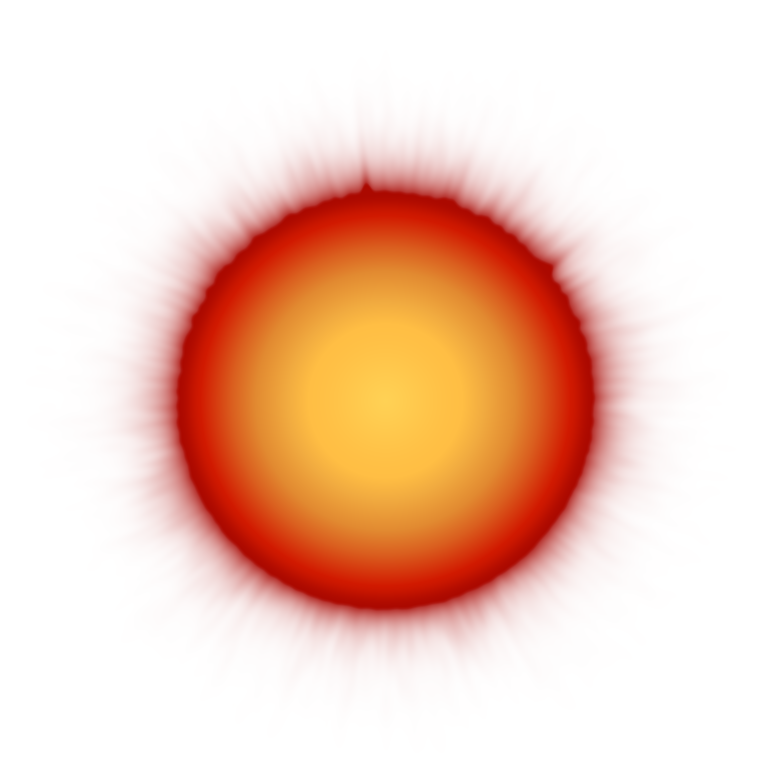
This background is drawn by a Shadertoy shader. Its source:

```glsl
// A glowing orange ball with a dark red rim and a soft feathery corona on white.
// The ball is a radial colour ramp; the corona is an exponential falloff whose
// reach and density vary with gradient noise that wraps around the angle.

const float TAU = 6.2831853;

vec2 gradientAt(vec2 cell) {
    float h = fract(sin(dot(cell, vec2(127.1, 311.7))) * 43758.5);
    return vec2(cos(TAU * h), sin(TAU * h));
}

// Gradient noise, repeating along x after the given number of cells.
float polarNoise(vec2 p, float period) {
    vec2 cell = floor(p), f = fract(p);
    vec2 w = f * f * f * (f * (f * 6.0 - 15.0) + 10.0);
    float x0 = mod(cell.x, period), x1 = mod(cell.x + 1.0, period);
    float a = dot(gradientAt(vec2(x0, cell.y)), f);
    float b = dot(gradientAt(vec2(x1, cell.y)), f - vec2(1.0, 0.0));
    float c = dot(gradientAt(vec2(x0, cell.y + 1.0)), f - vec2(0.0, 1.0));
    float d = dot(gradientAt(vec2(x1, cell.y + 1.0)), f - vec2(1.0));
    return mix(mix(a, b, w.x), mix(c, d, w.x), w.y);
}

// Narrow lump on the rim around one angle.
float lump(float angle, float centre, float width) {
    float t = (angle - centre) / width;
    return exp(-t * t);
}

// Ball colour from the yellow core to the dark red rim.
vec3 ballColour(float r) {
    vec3 c = mix(vec3(1.0, 0.83, 0.34), vec3(1.0, 0.745, 0.265), smoothstep(-0.03, 0.108, r));
    c = mix(c, vec3(0.945, 0.67, 0.25), clamp((r - 0.100) / 0.028, 0.0, 1.0));
    c = mix(c, vec3(0.885, 0.54, 0.19), clamp((r - 0.128) / 0.041, 0.0, 1.0));
    c = mix(c, vec3(0.855, 0.37, 0.12), clamp((r - 0.169) / 0.031, 0.0, 1.0));
    c = mix(c, vec3(0.82, 0.10, 0.0), clamp((r - 0.200) / 0.041, 0.0, 1.0));
    return mix(c, vec3(0.67, 0.035, 0.0), smoothstep(0.238, 0.270, r));
}

void mainImage(out vec4 fragColor, in vec2 fragCoord) {
    float size = min(iResolution.x, iResolution.y);
    vec2 p = (fragCoord - 0.5 * iResolution.xy) / size - vec2(0.002, -0.022);
    float r = length(p);
    float angle = atan(p.y, p.x);
    float turn = fract(angle / TAU);

    // Rim: fine ripples, rougher on the upper half, with a few lumps
    float upper = smoothstep(-0.6, 0.6, p.y / max(r, 0.001));
    float rim = 0.271 + polarNoise(vec2(turn * 110.0, 3.3), 110.0) * mix(0.002, 0.006, upper);
    rim += 0.014 * lump(angle, 1.66, 0.025) + 0.007 * lump(angle, 0.68, 0.025)
         + 0.005 * lump(angle, 1.24, 0.03);

    // Corona: broad tufts, thin radial streaks and faint long rays
    float d = max(r - rim, 0.0);
    float tufts = polarNoise(vec2(turn * 36.0, r * 8.0), 36.0);
    float streaks = polarNoise(vec2(turn * 150.0, r * 20.0 + 7.0), 150.0);
    float rays = polarNoise(vec2(turn * 75.0, r * 5.0 + 19.0), 75.0);
    float reach = 0.026 * (1.0 + 0.28 * tufts + 0.16 * streaks);
    float glow = 0.9 * exp(-d / reach);
    glow += 0.07 * max(rays + 0.5 * streaks + 0.10, 0.0) * exp(-d / 0.085)
          * smoothstep(0.0, 0.05, d);
    glow *= 1.0 - smoothstep(0.40, 0.52, r);

    vec3 corona = mix(vec3(1.0), vec3(0.665, 0.05, 0.03), clamp(glow, 0.0, 1.0));

    // Ball over corona, with a softened edge
    float soft = max(0.003, 1.0 / size);
    float ball = 1.0 - smoothstep(-soft, soft, r - rim);
    fragColor = vec4(mix(corona, ballColour(r), ball), 1.0);
}
```
